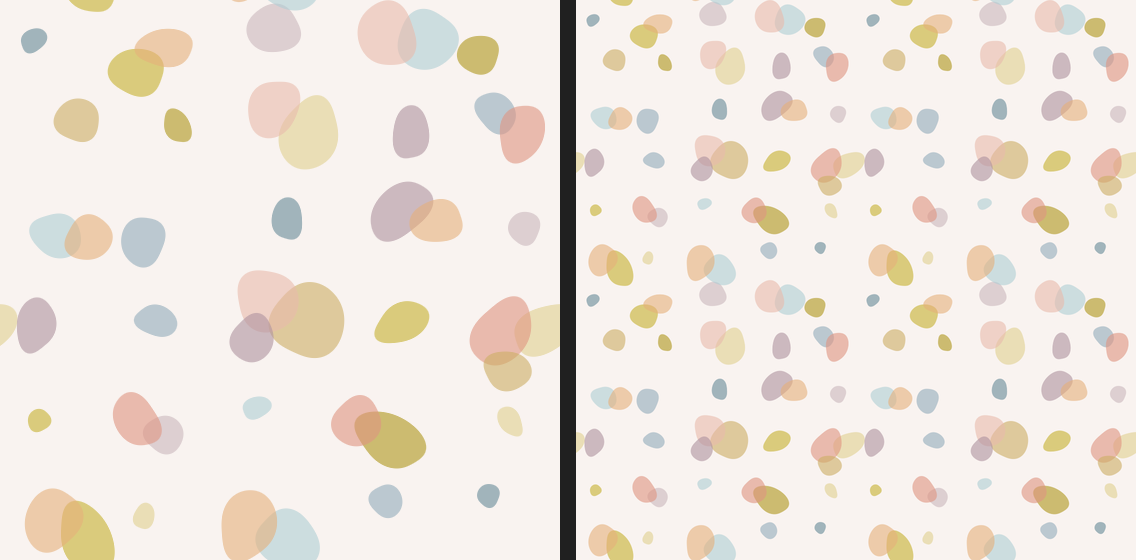
Left: one tile. Right: repeated 2 by 2.
Reproduce this pattern procedurally as a Shadertoy shader.

```glsl
// Soft translucent pebbles scattered on warm paper, some alone, some in
// overlapping pairs and triples. A jittered grid that wraps places the groups;
// each pebble is a stretched circle whose radius wobbles with the angle.

const ivec2 GRID = ivec2(5, 6);               // groups across and up the tile
const vec2 JITTER = vec2(0.24, 0.22);         // shift of a group, in cells
const vec2 SINGLE_RADIUS = vec2(0.020, 0.046);
const vec2 CLUSTER_RADIUS = vec2(0.039, 0.059);
const float TRIPLE_SHARE = 0.3;               // clusters with a third pebble
const float SEE_THROUGH = 0.4;                // how much lower layers show
const float MAX_STRETCH = 0.24;
const float WOBBLE = 0.05;
const float TAU = 6.28318;
const float GOLDEN = 0.618;

const vec3 PAPER = vec3(0.975, 0.953, 0.940);
const vec3 WARM[3] = vec3[3](
    vec3(0.915, 0.730, 0.680),   // salmon
    vec3(0.930, 0.795, 0.665),   // apricot
    vec3(0.938, 0.820, 0.780));  // blush
const vec3 MUTED[9] = vec3[9](
    vec3(0.855, 0.798, 0.485),   // yellow
    vec3(0.800, 0.725, 0.750),   // mauve
    vec3(0.800, 0.865, 0.875),   // pale aqua
    vec3(0.870, 0.790, 0.610),   // sand
    vec3(0.630, 0.705, 0.735),   // slate
    vec3(0.918, 0.870, 0.715),   // cream
    vec3(0.865, 0.810, 0.820),   // pale mauve
    vec3(0.735, 0.785, 0.815),   // blue grey
    vec3(0.800, 0.735, 0.440));  // olive

// Integer hash: three values from 0 to 1 for each pebble and purpose.
vec3 hash3(int group, int pebble, int purpose) {
    uvec3 v = uvec3(group, pebble, purpose) * 1664525u + 1013904223u;
    v.x += v.y * v.z; v.y += v.z * v.x; v.z += v.x * v.y;
    v ^= v >> 16u;
    v.x += v.y * v.z; v.y += v.z * v.x; v.z += v.x * v.y;
    return vec3(v >> 8u) / 16777216.0;
}

mat2 rotation(float angle) {
    float c = cos(angle), s = sin(angle);
    return mat2(c, s, -s, c);
}

// Approximate signed distance to a rounded, irregular pebble.
float pebbleDistance(vec2 p, float radius, vec3 rnd) {
    float stretch = 1.0 + MAX_STRETCH * rnd.x;
    p = rotation(TAU * rnd.y) * p * vec2(1.0 / stretch, stretch);
    float angle = atan(p.y, p.x);
    float wave = cos(3.0 * angle + TAU * rnd.z)
               + 0.45 * cos(4.0 * angle + TAU * rnd.x * 5.0);
    return length(p) - radius * (1.0 + WOBBLE * wave);
}

// Clusters fill two of five cells per row, along a zigzag that closes on itself.
bool isCluster(ivec2 cell) {
    int zigzag = 3 - abs(3 - cell.y);
    int slot = (cell.x - zigzag + GRID.x) % GRID.x;
    return slot == 0 || slot == 2;
}

// Lays the pebbles of one group over the colour below.
vec3 drawGroup(vec3 colour, vec2 p, ivec2 cell, float pixel) {
    int id = cell.x + GRID.x * cell.y;
    vec3 rnd = hash3(id, 0, 1);
    bool cluster = isCluster(cell);
    vec2 range = cluster ? CLUSTER_RADIUS : SINGLE_RADIUS;
    float size = mix(range.x, range.y, rnd.x);
    int count = cluster ? (rnd.y < TRIPLE_SHARE ? 3 : 2) : 1;

    // Clusters lean mostly sideways and may be flipped.
    float lean = 1.8 * (rnd.z - 0.5) + (fract(rnd.z * 16.0) < 0.5 ? 0.0 : 0.5 * TAU);
    mat2 turn = rotation(lean);

    for (int k = 0; k < count; k++) {
        vec2 place = vec2(0.0);
        float scale = 1.0;
        if (cluster) {
            place = k == 0 ? vec2(-0.7, 0.0) : k == 1 ? vec2(0.7, 0.0) : vec2(0.6, 1.25);
            scale = k == 2 ? 0.7 : mix(0.85, 1.15, hash3(id, k, 2).x);
        }
        float pick = fract(GOLDEN * float(id) + 0.37 * float(k));
        vec3 tint = k == 1 ? WARM[int(3.0 * pick)] : MUTED[int(9.0 * pick)];
        float d = pebbleDistance(p - turn * place * size, size * scale, hash3(id, k, 3));
        float cover = clamp(0.5 - d / pixel, 0.0, 1.0);
        colour = mix(colour, tint + SEE_THROUGH * (colour - PAPER), cover);
    }
    return colour;
}

void mainImage(out vec4 fragColor, in vec2 fragCoord) {
    vec2 uv = fragCoord / iResolution.xy;
    float pixel = 1.0 / min(iResolution.x, iResolution.y);
    ivec2 home = ivec2(floor(uv * vec2(GRID)));
    vec3 colour = PAPER;

    // Groups reach into the cells around them.
    for (int y = -1; y <= 1; y++)
    for (int x = -1; x <= 1; x++) {
        ivec2 cell = home + ivec2(x, y);
        ivec2 wrapped = (cell + GRID) % GRID;
        vec2 shift = hash3(wrapped.x + GRID.x * wrapped.y, 0, 4).xy - 0.5;
        vec2 centre = (vec2(cell) + 0.5 + 2.0 * JITTER * shift) / vec2(GRID);
        colour = drawGroup(colour, uv - centre, wrapped, pixel);
    }
    fragColor = vec4(colour, 1.0);
}
```
